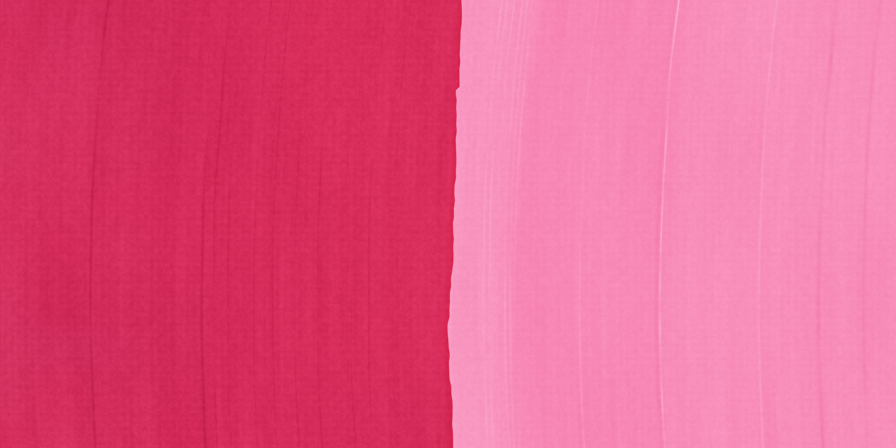
This texture is drawn by a Shadertoy shader. Its source:

```glsl
// Two brushed paint fields, crimson and pink, meeting at a ragged vertical edge
#define CRIMSON vec3(0.852, 0.181, 0.362)
#define CRIMSON_DEEP vec3(0.812, 0.156, 0.342)
#define PINK vec3(0.970, 0.525, 0.707)
#define PINK_LIGHT vec3(0.974, 0.600, 0.755)
#define BRISTLE_FREQ 270.0
#define BRISTLE_RED 0.030
#define BRISTLE_PINK 0.030
#define GRAIN 0.030
#define WEAVE 0.007
#define EDGE_RAGGED 0.0030
#define EDGE_SOFT 0.0010

float hash(vec2 p) {
    vec3 q = fract(vec3(p.xyx) * 0.1031);
    q += dot(q, q.yzx + 33.33);
    return fract((q.x + q.y) * q.z);
}

float noise(vec2 p) {
    vec2 i = floor(p), f = fract(p);
    f = f * f * (3.0 - 2.0 * f);
    return mix(mix(hash(i), hash(i + vec2(1, 0)), f.x),
               mix(hash(i + vec2(0, 1)), hash(i + vec2(1, 1)), f.x), f.y);
}

// Sideways sweep of the brush: leans right at the top, bows left below
float bow(float y) {
    float d = y - 0.33;
    return 0.045 * d * d - 0.005;
}

// Long bristle marks in three widths, centred on zero
float bristles(vec2 p) {
    float sum = 0.0, freq = BRISTLE_FREQ;
    for (int i = 0; i < 3; i++) {
        sum += 0.42 * (noise(vec2(p.x * freq, p.y * 3.0 + float(i) * 17.0)) - 0.5);
        freq *= 0.45;
    }
    return sum * (0.5 + noise(p * vec2(11.0, 3.0) + 70.0));
}

// One groove or ridge, broken along its length
float stroke(vec2 p, float x, float width) {
    float d = (p.x - x - 0.0016 * (noise(vec2(x * 57.0, p.y * 7.0)) - 0.5)) / width;
    float wear = noise(vec2(x * 91.0, p.y * 4.0)) + 0.5 * noise(vec2(x * 33.0, p.y * 19.0));
    return exp(-d * d) * smoothstep(0.15, 1.1, wear) * 1.3;
}

// Canvas tooth: woven threads with irregular specks
float tooth(vec2 uv) {
    vec2 thread = sin(uv * vec2(128.0, 64.0) * 6.2832);
    float specks = noise(uv * vec2(420.0, 210.0)) + 0.6 * noise(uv * vec2(190.0, 95.0) + 31.0);
    return GRAIN * (specks - 0.8) + WEAVE * 0.5 * (thread.x + thread.y);
}

float edgeX(float y) {
    float x = 0.501 + 0.004 * (1.0 - smoothstep(0.0, 0.22, y));
    x += 0.007 * smoothstep(0.25, 0.62, y);
    x += 0.003 * smoothstep(0.6, 1.0, y);
    x += 0.0040 * smoothstep(0.797, 0.808, y);
    x += EDGE_RAGGED * (noise(vec2(3.7, y * 19.0)) - 0.5);
    return x + 0.5 * EDGE_RAGGED * (noise(vec2(8.2, y * 58.0)) - 0.5);
}

vec3 crimsonPaint(vec2 uv, vec2 p) {
    float cloud = noise(uv * vec2(8.0, 4.0) + 40.0) - 0.5;
    float fresh = 0.30 + 0.55 * smoothstep(0.10, 0.42, p.x) + 0.55 * cloud;
    vec3 col = mix(CRIMSON_DEEP, CRIMSON, clamp(fresh, 0.0, 1.0));
    // Dry, chalky film on the far side
    float chalk = (1.0 - smoothstep(0.0, 0.25, uv.x)) * noise(uv * vec2(14.0, 9.0));
    col += chalk * vec3(0.004, 0.028, 0.026);
    col += BRISTLE_RED * bristles(p) * vec3(1.0, 1.1, 1.1);

    // Grooves combed through the paint
    float groove = stroke(p, 0.106, 0.0016) + stroke(p, 0.230, 0.0017);
    groove += 0.6 * stroke(p, 0.243, 0.0012);
    for (int i = 0; i < 8; i++) {
        float k = float(i);
        groove += 0.5 * stroke(p, 0.255 + 0.026 * k + 0.014 * hash(vec2(k, 5.0)), 0.0011);
    }
    return col - groove * vec3(0.050, 0.034, 0.038);
}

vec3 pinkPaint(vec2 uv, vec2 p) {
    float nearEdge = 1.0 - smoothstep(0.545, 0.60, p.x);
    float right = smoothstep(0.73, 0.76, p.x);
    float cloud = noise(uv * vec2(12.0, 3.0) + 8.0) - 0.5;
    float light = 0.12 + 0.64 * nearEdge + 0.32 * right + 0.36 * cloud;
    vec3 col = mix(PINK, PINK_LIGHT, clamp(light, 0.0, 1.0));
    col += BRISTLE_PINK * bristles(p + 4.0) * vec3(0.25, 1.2, 0.9);

    // Pale ridges gathered near the seam, then one long bright ridge
    float ridge = 0.0;
    for (int i = 0; i < 6; i++) {
        float k = float(i);
        ridge += 0.5 * stroke(p, 0.542 + 0.0075 * k + 0.004 * hash(vec2(k, 9.0)), 0.0011);
    }
    ridge += 0.6 * stroke(p, 0.652, 0.0014) + 0.6 * stroke(p, 0.852, 0.0014);
    ridge += 1.6 * stroke(p, 0.742, 0.0011);
    col += ridge * vec3(0.008, 0.070, 0.048);

    // Shallow shaded furrows
    float furrow = 0.7 * stroke(p, 0.738, 0.0022) + stroke(p, 0.919, 0.0024);
    furrow += 0.7 * stroke(p, 0.968, 0.0022);
    return col - furrow * vec3(0.014, 0.042, 0.028);
}

void mainImage(out vec4 fragColor, in vec2 fragCoord) {
    vec2 uv = fragCoord / iResolution.xy;
    vec2 p = vec2(uv.x - bow(uv.y), uv.y);
    float d = uv.x - edgeX(uv.y);
    float soft = max(EDGE_SOFT, 0.5 / iResolution.x);

    // Saturated shade on the red side, raised lip on the pink side
    vec3 red = crimsonPaint(uv, p) - vec3(0.015, 0.060, 0.080) * exp(-abs(d) / 0.004);
    vec3 pink = pinkPaint(uv, p) + vec3(0.006, 0.045, 0.032) * exp(-abs(d) / 0.003);
    float side = smoothstep(-soft, soft, d);
    vec3 col = mix(red, pink, side);
    col += tooth(uv) * mix(vec3(1.0, 0.9, 0.9), vec3(0.3, 0.8, 0.6), side);
    fragColor = vec4(clamp(col, 0.0, 1.0), 1.0);
}
```
